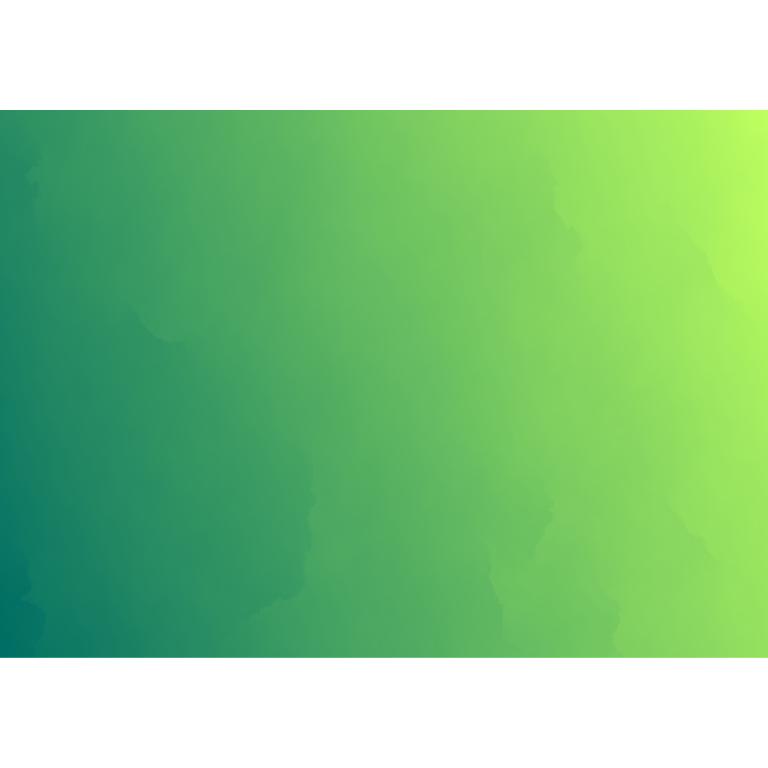
Write a WebGL 2 fragment shader that draws this background.

```glsl
#version 300 es
precision highp float;
// A wide band of green watercolour on white: a slanted teal-to-lime ramp,
// mottled by warped gradient noise and broken by ragged brush edges, each
// a small jump in tone that fades away on both sides.

#define BAND_BOTTOM 0.1436
#define BAND_TOP 0.8568
#define SLOPE vec2(0.78, 0.30)   // tone change across the canvas
#define MID_TONE 0.50
#define MOTTLE 0.045             // strength of the broad stains
#define GRAIN 0.012              // strength of the fine strokes
#define RAGGED 0.045             // roughness of the brush edges
#define EDGE_FADE 0.065          // reach of the tone beside an edge
#define EDGE_JUMP 0.026

uniform vec2 u_resolution;
out vec4 fragColor;

const vec3 TEAL = vec3(0.0, 0.43, 0.392);
const vec3 LIME = vec3(0.74, 1.0, 0.368);

// Brush edges: centre x, centre y, angle toward the light side, half length
const int EDGE_COUNT = 11;
const vec4 EDGES[EDGE_COUNT] = vec4[EDGE_COUNT](
    vec4(0.405, 0.32, 0.0, 0.08), vec4(0.36, 0.22, -0.8, 0.06),
    vec4(0.65, 0.23, 0.3, 0.06), vec4(0.71, 0.32, -0.3, 0.05),
    vec4(0.90, 0.31, 0.8, 0.06), vec4(0.73, 0.72, 0.4, 0.06),
    vec4(0.05, 0.77, 0.0, 0.05), vec4(0.925, 0.65, 0.6, 0.06),
    vec4(0.21, 0.57, 0.9, 0.05), vec4(0.80, 0.19, 0.3, 0.05),
    vec4(0.04, 0.22, 0.1, 0.07));

vec2 randomGradient(vec2 cell) {
    vec3 h = fract(cell.xyx * vec3(0.1031, 0.1030, 0.0973));
    h += dot(h, h.yzx + 33.33);
    float angle = 6.2832 * fract((h.x + h.y) * h.z);
    return vec2(cos(angle), sin(angle));
}

float gradientNoise(vec2 p) {
    vec2 i = floor(p), f = p - i;
    vec2 u = f * f * f * (f * (f * 6.0 - 15.0) + 10.0);
    vec2 e = vec2(1.0, 0.0);
    float low = mix(dot(randomGradient(i), f),
                    dot(randomGradient(i + e.xy), f - e.xy), u.x);
    float high = mix(dot(randomGradient(i + e.yx), f - e.yx),
                     dot(randomGradient(i + e.xx), f - e.xx), u.x);
    return mix(low, high, u.y);
}

float fbm(vec2 p) {
    float sum = 0.0, amplitude = 0.6;
    for (int i = 0; i < 5; i++) {
        sum += amplitude * gradientNoise(p);
        p = mat2(1.6, 1.2, -1.2, 1.6) * p + 17.3;
        amplitude *= 0.55;
    }
    return sum;
}

// Tone jump across one ragged edge, fading along and away from it
float brushEdge(vec2 p, vec4 edge) {
    vec2 normal = vec2(cos(edge.z), sin(edge.z));
    vec2 d = p - edge.xy;
    float across = dot(d, normal);
    float along = dot(d, vec2(-normal.y, normal.x)) / edge.w;
    float side = 2.0 * smoothstep(-0.003, 0.003, across) - 1.0;
    return side * exp(-abs(across) / EDGE_FADE - along * along);
}

void main() {
    vec2 p = gl_FragCoord.xy / u_resolution;
    float pixel = 1.0 / u_resolution.y;

    // Ragged displacement shared by stains and edges
    vec2 warp = vec2(fbm(p * 18.0 + 3.7), fbm(p * 18.0 + 41.2));
    vec2 q = p + RAGGED * warp;

    // Slanted ramp with broad stains and fine upright strokes
    float tone = MID_TONE + dot(p - 0.5, SLOPE);
    tone += MOTTLE * fbm(q * vec2(5.0, 4.0) + 9.1);
    tone += GRAIN * fbm(p * vec2(42.0, 20.0) + warp);

    for (int i = 0; i < EDGE_COUNT; i++) {
        tone += EDGE_JUMP * brushEdge(q, EDGES[i]);
    }
    vec3 paint = mix(TEAL, LIME, clamp(tone, 0.0, 1.0));

    // White margins above and below
    float inset = min(p.y - BAND_BOTTOM, BAND_TOP - p.y);
    float band = smoothstep(-0.5 * pixel, 0.5 * pixel, inset);
    fragColor = vec4(mix(vec3(1.0), paint, band), 1.0);
}
```
